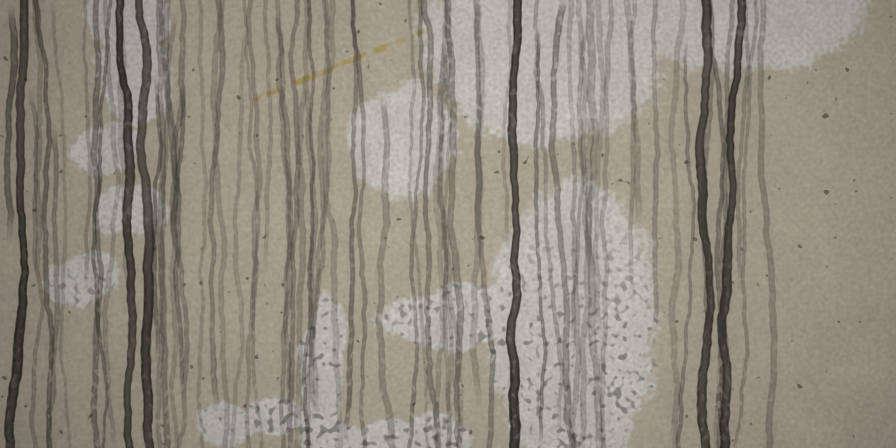
A Shadertoy shader for this texture:

```glsl
// Weathered beige wall with pale worn plaster patches and dark paint runs.
// Patches are noise-edged ellipses; the runs are a loop of wandering vertical
// lines, gathered in clusters, that multiply the light of the wall below.

#define WALL     vec3(0.675, 0.640, 0.570)
#define PLASTER  vec3(0.775, 0.765, 0.750)
#define INK      vec3(0.185, 0.170, 0.155)
#define OCHRE    vec3(0.640, 0.560, 0.300)
#define DRIPS    76
#define CLUSTER  0.036
#define WANDER   0.030
#define VIGNETTE 0.22
#define GRAIN    0.055

vec2 hash2(vec2 p) {
    vec3 q = fract(p.xyx * vec3(0.1031, 0.1030, 0.0973));
    q += dot(q, q.yzx + 33.33);
    return fract((q.xx + q.yz) * q.zy);
}

float corner(vec2 cell, vec2 offset, vec2 f) {
    return dot(hash2(cell + offset) * 2.0 - 1.0, f - offset);
}

// Gradient noise, roughly -1 to 1
float noise(vec2 p) {
    vec2 i = floor(p), f = p - i;
    vec2 u = f * f * f * (f * (f * 6.0 - 15.0) + 10.0);
    float low = mix(corner(i, vec2(0, 0), f), corner(i, vec2(1, 0), f), u.x);
    float high = mix(corner(i, vec2(0, 1), f), corner(i, vec2(1, 1), f), u.x);
    return 1.5 * mix(low, high, u.y);
}

float fbm(vec2 p) {
    float sum = 0.0, amp = 0.6;
    for (int i = 0; i < 4; i++) {
        sum += amp * noise(p);
        p = mat2(1.6, 1.2, -1.2, 1.6) * p + 7.3;
        amp *= 0.55;
    }
    return sum;
}

// Positive inside an ellipse, 1 at its centre
float blob(vec2 p, vec2 centre, vec2 radius) {
    return 1.0 - length((p - centre) / radius);
}

float plasterMask(vec2 p) {
    vec2 q = p + 0.045 * vec2(fbm(p * 5.0), fbm(p * 5.0 + 31.0));
    float field = blob(q, vec2(1.22, 0.90), vec2(0.29, 0.24));
    field = max(field, blob(q, vec2(1.65, 1.00), vec2(0.29, 0.17)));
    field = max(field, blob(q, vec2(0.90, 0.68), vec2(0.12, 0.13)));
    field = max(field, blob(q, vec2(1.28, 0.27), vec2(0.20, 0.34)));
    field = max(field, blob(q, vec2(1.02, 0.29), vec2(0.20, 0.08)));
    field = max(field, blob(q, vec2(0.73, 0.18), vec2(0.05, 0.16)));
    // Small dabs down the left and along the foot
    for (int i = 0; i < 5; i++) {
        float k = float(i);
        vec2 r = hash2(vec2(k, 17.0));
        field = max(field, blob(q, vec2(0.17 + 0.13 * r.x, 0.97 - 0.15 * k), vec2(0.09, 0.06 + 0.05 * r.y)));
        field = max(field, blob(q, vec2(0.50 + 0.12 * k, 0.01 + 0.07 * r.y), vec2(0.08, 0.05)));
    }
    field += 0.16 * fbm(p * 12.0) + 0.10 * noise(p * 75.0);
    return smoothstep(-0.02, 0.14, field);
}

// Share of light left after all runs
float dripLight(vec2 p, float px, float wear) {
    float light = 1.0;
    for (int i = 0; i < DRIPS; i++) {
        float id = float(i);
        vec2 r = hash2(vec2(id, 3.0)), s = hash2(vec2(id, 59.0)), e = hash2(vec2(id, 91.0));
        float x = 0.06 + 1.68 * (id + r.x) / float(DRIPS);
        x -= CLUSTER * sin(6.2832 * (x - 0.38) / 0.31);
        if (i % 9 == 0) x = 2.0 * r.x;
        if (abs(p.x - x) > 0.16) continue;

        // Path: slow drift, kinks and a ragged edge
        float seed = id * 7.31 + 0.37;
        x += (s.x - 0.5) * 0.07 * (p.y - 0.5);
        x += WANDER * noise(vec2(p.y * 2.6, seed));
        x += 0.008 * noise(vec2(p.y * 11.0, seed + 2.0));
        x += 0.0025 * noise(vec2(p.y * 45.0, seed + 4.0));

        float bold = step(0.88, r.y);
        float width = mix(mix(0.0035, 0.0075, s.y), 0.0095, bold);
        width *= 1.0 + 0.35 * noise(vec2(p.y * 4.0, seed + 6.0));
        float strength = mix(mix(0.22, 0.66, r.y * r.y), 0.90, bold);
        strength *= 1.0 + 0.25 * noise(vec2(p.y * 3.0, seed + 8.0));

        // Thin runs may start late or stop early
        float top = 1.35 - 0.65 * e.x * e.x, foot = -0.35 + 0.85 * e.y * e.y;
        float reach = smoothstep(foot, foot + 0.10, p.y) * (1.0 - smoothstep(top - 0.06, top, p.y));
        strength *= max(reach, bold);

        float d = abs(p.x - x);
        float body = 1.0 - smoothstep(width - px, width + px, d);
        float rim = mix(0.80, 1.0, smoothstep(0.2, 0.9, d / width));
        light *= 1.0 - min(strength * rim, 0.95) * body * mix(wear, 1.0, 0.6 * bold);
        light *= 1.0 - 0.07 * strength * exp(-d / 0.018);
    }
    return light;
}

void mainImage(out vec4 fragColor, in vec2 fragCoord) {
    float px = 1.0 / iResolution.y;
    vec2 p = fragCoord * px;
    float fine = noise(p * 110.0), mottled = fbm(p * 9.0);

    // Wall with fine tooth and sparse pits
    vec3 col = WALL * (1.0 + 0.04 * mottled);
    col *= 1.0 - 0.35 * smoothstep(0.62, 0.80, noise(p * 48.0 + 5.0));

    // Broken ochre scuff
    vec2 along = normalize(vec2(0.49, 0.20)), rel = p - vec2(0.55, 0.77);
    float t = dot(rel, along), off = abs(dot(rel, vec2(-along.y, along.x)) + 0.006 * noise(p * 20.0));
    float scuff = (1.0 - smoothstep(0.003, 0.009, off)) * smoothstep(0.0, 0.02, t) * (1.0 - smoothstep(0.48, 0.53, t));
    col = mix(col, OCHRE, 0.75 * scuff * smoothstep(-0.3, 0.3, noise(p * 32.0)));

    // Worn plaster, dirtier towards the foot
    float plaster = plasterMask(p);
    col = mix(col, PLASTER * (1.0 + 0.06 * mottled), plaster * (0.84 + 0.16 * fine));
    float dirt = smoothstep(0.15, 0.6, noise(p * 62.0) + 0.5 * mottled) * (1.0 - smoothstep(0.2, 0.65, p.y));
    col *= 1.0 - 0.30 * plaster * dirt;

    // Paint runs, scraped more where the wall is low or plastered
    float scrape = smoothstep(0.05, 0.55, noise(p * vec2(85.0, 60.0) + 13.0) + 0.4 * mottled);
    float wear = 1.0 - scrape * mix(0.25, 0.60, max(plaster * 0.6, 1.0 - smoothstep(0.0, 0.5, p.y)));
    col = mix(INK, col, dripLight(p, px, wear));

    // Falling light and grain
    vec2 q = (p - vec2(1.05, 0.55)) / vec2(1.1, 0.9);
    col *= 1.0 - VIGNETTE * dot(q, q);
    col *= 1.0 + GRAIN * (fine + 0.6 * noise(p * 60.0 + 40.0));
    fragColor = vec4(clamp(col, 0.0, 1.0), 1.0);
}
```
